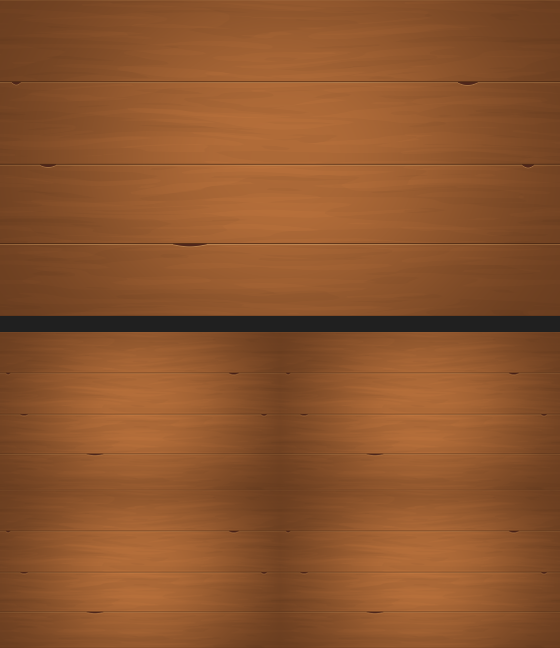
Top: one tile. Bottom: repeated 2 by 2.
Give the GLSL for this texture, as a WebGL 2 fragment shader.

```glsl
#version 300 es
precision highp float;
// Four warm brown wooden planks with flat level grain, thin chipped seams and darkened edges.

uniform vec2 u_resolution;
out vec4 fragColor;

vec2 gradientAt(vec2 cell) {
    float angle = 6.2832 * fract(sin(dot(cell, vec2(127.1, 311.7))) * 43758.5);
    return vec2(cos(angle), sin(angle));
}

// Gradient noise that wraps horizontally after a whole number of cells
float noise(vec2 p, float period) {
    vec2 cell = floor(p), f = fract(p);
    vec2 w = f * f * f * (f * (f * 6.0 - 15.0) + 10.0);
    float corner[4];
    for (int i = 0; i < 4; i++) {
        vec2 o = vec2(i & 1, i >> 1);
        vec2 id = vec2(mod(cell.x + o.x, period), cell.y + o.y);
        corner[i] = dot(gradientAt(id), f - o);
    }
    return mix(mix(corner[0], corner[1], w.x), mix(corner[2], corner[3], w.x), w.y);
}

// Flat tone steps with crisp, antialiased borders
float posterize(float value) {
    float blur = clamp(0.5 * fwidth(value), 0.01, 0.5);
    return floor(value) + smoothstep(0.5 - blur, 0.5 + blur, fract(value));
}

// Soft coverage of the span between two heights
float span(float y, float low, float high, float pixel) {
    return clamp((y - low) / pixel + 0.5, 0.0, 1.0) * clamp((high - y) / pixel + 0.5, 0.0, 1.0);
}

// Bowl-shaped bite, deepest at its centre
float chip(float x, float centre, float halfWidth, float depth) {
    float t = (x - centre) / max(halfWidth, 0.0001);
    return depth * sqrt(max(0.0, 1.0 - t * t)) * max(0.0, 1.0 - t * t * 0.6);
}

// Long flat patches with thinner, nearly level streaks over them
float grainTone(vec2 p, float plank) {
    float v = p.y + plank * 7.0;
    float warp = noise(vec2(p.x * 3.0, v * 5.0), 3.0);
    float ragged = noise(vec2(p.x * 20.0, v * 50.0), 20.0);
    float broad = noise(vec2(p.x * 3.0, v * 22.0 + warp * 0.8), 3.0);
    float streak = noise(vec2(p.x * 5.0, v * 46.0 + warp * 1.6), 5.0);
    float patches = posterize(broad * 2.6 + ragged * 0.2);
    float streaks = posterize(streak * 1.7 + ragged * 0.15 + 0.2);
    return 0.025 * patches + 0.026 * streaks - 0.008;
}

void main() {
    vec2 p = gl_FragCoord.xy / u_resolution;
    float pixel = 1.0 / u_resolution.y;

    // Seam heights and strengths, and a left and a right chip on each seam
    vec4 seams = vec4(0.001, 0.229, 0.480, 0.741);
    vec4 strength = vec4(0.3, 1.0, 1.0, 1.0);
    vec4 leftX = vec4(0.0, 0.339, 0.086, 0.029);
    vec4 leftWidth = vec4(0.0, 0.031, 0.015, 0.008);
    vec4 rightX = vec4(0.0, 0.0, 0.943, 0.835);
    vec4 rightWidth = vec4(0.0, 0.0, 0.011, 0.018);

    // Nearest seam below gives the plank; all seams add their lines
    float plank = 0.0, height = 1.0;
    float groove = 0.0, hollow = 0.0, rim = 0.0;
    for (int i = 0; i < 4; i++) {
        float above = mod(p.y - seams[i], 1.0);
        if (above < height) {
            height = above;
            plank = float(i);
        }
        float d = above - step(0.5, above);
        float bite = chip(p.x, leftX[i], leftWidth[i], 0.0075)
                   + chip(p.x, rightX[i], rightWidth[i], 0.009);
        groove = max(groove, strength[i] * span(d, -0.001, 0.0015, pixel));
        hollow = max(hollow, span(d, -0.001 - bite, 0.0, pixel) * step(0.0004, bite));
        rim = max(rim, strength[i] * span(d, -0.0038 - bite, -0.001 - bite, pixel));
    }

    // Wood lit in the middle, falling off evenly to every edge
    float shade = smoothstep(0.08, 1.25, length((p - 0.5) * vec2(2.0, 1.3)));
    vec3 wood = mix(vec3(0.696, 0.424, 0.223), vec3(0.422, 0.245, 0.126), shade);
    wood *= 1.0 + grainTone(vec2(p.x, height), plank);

    // Pale lower rim, dark chip hollows and the groove on top
    vec3 rimColor = mix(vec3(0.78, 0.57, 0.36), vec3(0.62, 0.43, 0.25), shade);
    float rimWear = 0.85 + 0.4 * noise(vec2(p.x * 9.0, plank * 5.0 + 0.4), 9.0);
    vec3 color = mix(wood, rimColor, rim * rimWear);
    color = mix(color, vec3(0.31, 0.15, 0.10), hollow);
    color = mix(color, vec3(0.25, 0.13, 0.06), groove * 0.85);
    fragColor = vec4(color, 1.0);
}
```
